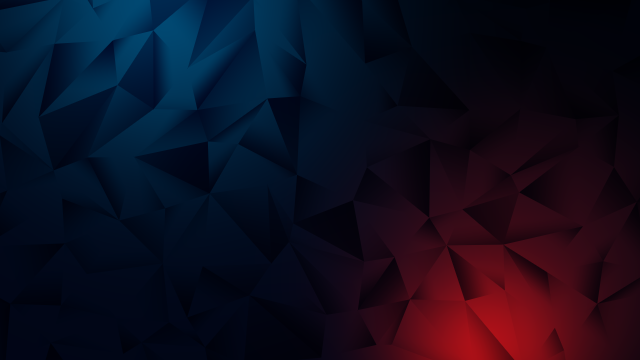
A Shadertoy shader for this background:

```glsl
// Dark low-poly facets lit by a blue glow at the top left and a red glow at the lower right.

#define CELLS 7.0                       // facet cells per canvas height
#define JITTER 0.41                     // how far grid corners wander, in cells
#define SEED vec2(17.0, 43.0)
#define BLUE_POS vec2(0.46, 1.00)       // positions in units of canvas height
#define RED_POS vec2(1.35, 0.02)
#define HALO_POS vec2(1.43, 0.25)
#define BLUE vec3(0.00, 0.27, 0.37)
#define RED vec3(0.54, 0.030, 0.010)
#define MAROON vec3(0.18, 0.030, 0.050)
#define NAVY vec3(0.002, 0.020, 0.085)
#define SHADOW 0.16                     // light left on the darkest facets

vec3 hash32(vec2 p) {
    vec3 h = fract(vec3(p.xyx) * vec3(0.1031, 0.1030, 0.0973));
    h += dot(h, h.yxz + 33.33);
    return fract((h.xxy + h.yzz) * h.zyx);
}

float cross2(vec2 a, vec2 b) {
    return a.x * b.y - a.y * b.x;
}

float signedArea(vec2 a, vec2 b, vec2 c) {
    return cross2(b - a, c - a);
}

// Jittered corner of the facet grid
vec2 corner(vec2 id) {
    return id + JITTER * (2.0 * hash32(id + SEED).xy - 1.0);
}

// Bell-shaped falloff that reaches 1/e at the given radius
float glow(vec2 p, vec2 center, float radius) {
    vec2 d = (p - center) / radius;
    return exp(-dot(d, d));
}

// Returns (shade * coverage, coverage) of one triangle with a linear gradient
vec2 facet(vec2 q, vec2 a, vec2 b, vec2 c, vec2 key, float pixel) {
    vec3 areas = vec3(signedArea(q, b, c), signedArea(q, c, a), signedArea(q, a, b));
    vec3 dist = areas / vec3(length(c - b), length(a - c), length(b - a));
    float inside = min(dist.x, min(dist.y, dist.z));
    float coverage = clamp(0.5 + inside / pixel, 0.0, 1.0);
    vec3 weights = areas / max(signedArea(a, b, c), 0.001);
    float tone = dot(weights, hash32(key));
    float shade = mix(SHADOW, 1.0, smoothstep(0.02, 0.60, tone));
    return vec2(shade, 1.0) * coverage;
}

// Shade of the triangulated grid, blended over one pixel at the edges
float facets(vec2 q, float pixel) {
    vec2 total = vec2(0.0);
    for (int y = -1; y <= 1; y++) {
        for (int x = -1; x <= 1; x++) {
            vec2 id = floor(q) + vec2(x, y);
            vec2 a = corner(id);
            vec2 b = corner(id + vec2(1.0, 0.0));
            vec2 c = corner(id + vec2(1.0, 1.0));
            vec2 d = corner(id + vec2(0.0, 1.0));
            vec2 key = id * 2.0 + 91.0;
            // Split along the diagonal that gives the fuller triangles
            float splitAC = min(signedArea(a, b, c), signedArea(a, c, d));
            float splitBD = min(signedArea(a, b, d), signedArea(b, c, d));
            if (splitAC > splitBD) {
                total += facet(q, a, b, c, key, pixel);
                total += facet(q, a, c, d, key + 1.0, pixel);
            } else {
                total += facet(q, a, b, d, key, pixel);
                total += facet(q, b, c, d, key + 1.0, pixel);
            }
        }
    }
    return total.x / max(total.y, 0.001);
}

void mainImage(out vec4 fragColor, in vec2 fragCoord) {
    vec2 p = fragCoord / iResolution.y;
    float shade = facets(p * CELLS, CELLS / iResolution.y);

    // Navy base, fading toward the right
    vec3 light = NAVY * mix(1.0, 0.45, smoothstep(0.75, 1.4, p.x));

    // Blue light and the two layers of red light
    light += BLUE * glow(p, BLUE_POS, 0.45);
    float halo = length((p - HALO_POS) / vec2(0.46, 0.42));
    light += MAROON * exp(-halo * halo * halo);
    light += RED * glow(p, RED_POS, 0.24);

    // Shadowed facets keep a little blue; the red core softens them
    float core = glow(p, RED_POS, 0.22);
    shade = mix(shade, 1.0, 0.45 * core);
    vec3 tint = vec3(shade, shade, mix(0.3, 1.0, shade));
    fragColor = vec4(light * tint, 1.0);
}
```
